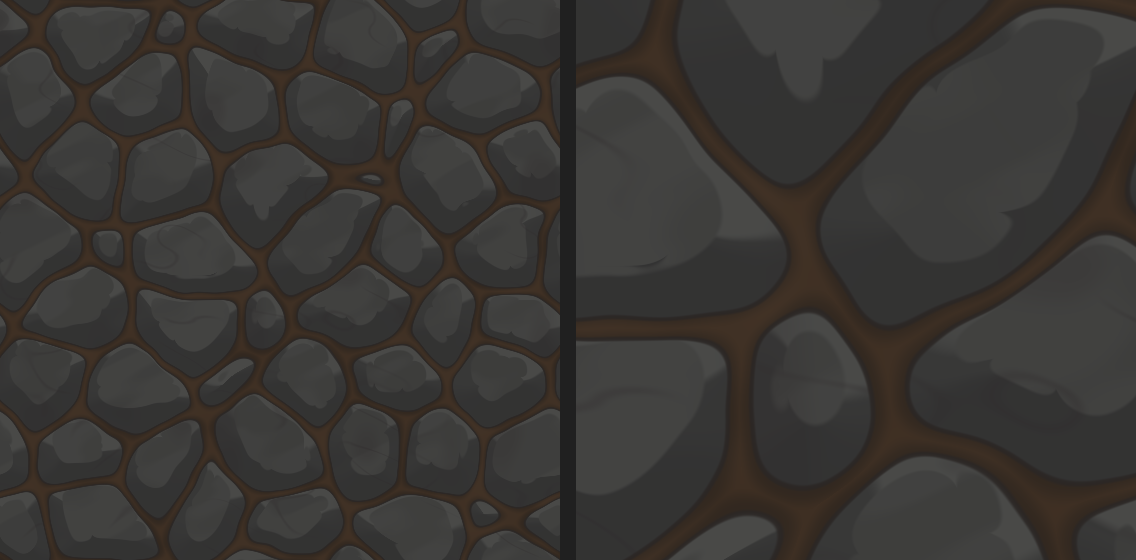
Left, the full canvas; right, a detail of the centre.
Reproduce this texture procedurally as a Shadertoy shader.

```glsl
// Dark cobblestones set in brown earth, tiling in both directions.
// Stones are cells of a wrapped, weighted Voronoi diagram with rounded corners;
// a second, uneven inset of each cell gives its lit top face and shaded flanks.

const vec2 GRID = vec2(6.0, 8.0);   // stones across and up; rows are staggered

float hash(vec2 p) {
    vec3 q = fract(vec3(p.xyx) * vec3(0.1031, 0.1030, 0.0973));
    q += dot(q, q.yzx + 33.33);
    return fract((q.x + q.y) * q.z);
}

// Value noise that wraps after a whole number of lattice cells
float noise(vec2 p, float period) {
    vec2 i = floor(p), f = fract(p);
    f = f * f * (3.0 - 2.0 * f);
    vec2 a = mod(i, period), b = mod(i + 1.0, period);
    return mix(mix(hash(a), hash(vec2(b.x, a.y)), f.x),
               mix(hash(vec2(a.x, b.y)), hash(b), f.x), f.y);
}

// Stone centre in canvas units, and its size weight in z
vec3 site(vec2 cell) {
    vec2 id = mod(cell, GRID);
    vec2 jitter = vec2(hash(id + 11.0), hash(id + 37.0)) - 0.5;
    vec2 centre = cell + 0.5 + 0.56 * jitter;
    centre.x += 0.5 * mod(id.y, 2.0) - 0.25;
    float size = hash(id + 71.0);
    float weight = size < 0.17 ? -0.0085 : 0.004 * size;
    return vec3(centre / GRID, weight);
}

void mainImage(out vec4 fragColor, in vec2 fragCoord) {
    vec2 uv = fragCoord / iResolution.xy;
    float soft = max(0.0013, 0.8 / iResolution.y);

    // Bend the outlines
    vec2 p = uv + 0.016 * (vec2(noise(uv * 12.0, 12.0), noise(uv * 12.0 + 5.0, 12.0)) - 0.5);
    p += 0.005 * (vec2(noise(uv * 31.0, 31.0), noise(uv * 31.0 + 9.0, 31.0)) - 0.5);

    // Find the stone that owns this point
    vec2 base = floor(p * GRID), own = base;
    vec3 a = vec3(0.0);
    float nearest = 1e5;
    for (int j = -2; j <= 2; j++)
    for (int i = -2; i <= 2; i++) {
        vec2 cell = base + vec2(i, j);
        vec3 s = site(cell);
        float power = dot(p - s.xy, p - s.xy) - s.z;
        if (power < nearest) { nearest = power; own = cell; a = s; }
    }
    vec2 id = mod(own, GRID);
    float tone = hash(id + 53.0);
    vec2 shift = 40.0 * vec2(tone, hash(id + 91.0));

    // Rounded distances to the stone border and to the rim of its top face
    float k = 0.0085, border = 0.0, rim = 0.0;
    vec2 facing = vec2(0.0);
    for (int j = -2; j <= 2; j++)
    for (int i = -2; i <= 2; i++) {
        if (i == 0 && j == 0) continue;
        vec2 cell = own + vec2(i, j);
        vec3 b = site(cell);
        vec2 across = b.xy - a.xy;
        float len = length(across);
        vec2 n = across / len;
        float reach = (len * len + a.z - b.z) / (2.0 * len);
        float d = reach - dot(p - a.xy, n);
        float slope = mix(0.39, 0.03, smoothstep(-0.8, 0.9, n.y));
        slope += 0.22 * (hash(id + 7.3 * mod(cell, GRID)) - 0.4) * (1.0 - abs(n.y));
        float inset = clamp(reach, 0.018, 0.1) * max(slope, 0.03);
        float w = exp(-d / k);
        border += w;
        facing += n * w;
        rim += exp(-(d - inset) / k);
    }
    border = -k * log(border) - 0.0068;
    rim = -k * log(rim) - 0.0085;
    facing = normalize(facing + 1e-6);

    // Chipped, wavering rim
    float wave = noise(uv * 16.0 + shift, 16.0);
    float chip = pow(1.0 - abs(2.0 * noise(uv * 20.0 + shift.yx, 20.0) - 1.0), 6.0);
    rim += 0.014 * (wave - 0.5) - 0.008 * chip;

    // Slanted brush strokes and faint cracks, different on each stone
    float stroke = noise(8.0 * vec2(uv.x + uv.y, 4.0 * uv.y - 2.0 * uv.x) + shift, 8.0);
    float fold = noise(10.0 * vec2(uv.x - uv.y, uv.x + 2.0 * uv.y) + shift.yx, 10.0);
    float crack = 1.0 - smoothstep(0.0, 0.05, abs(fold - 0.5));
    crack *= smoothstep(0.5, 0.75, noise(uv * 9.0 + shift, 9.0));
    float stain = smoothstep(0.66, 0.9, noise(uv * 11.0 + shift.yx, 11.0));

    // Flanks, bright upper edge, top face
    vec3 flank = mix(vec3(0.200, 0.199, 0.198), vec3(0.219, 0.219, 0.216),
                     smoothstep(-0.7, 0.5, facing.y + 0.5 * (stroke - 0.5)));
    float lit = smoothstep(0.5, 0.68, facing.y + 0.25 * facing.x + 0.2 * (tone - 0.5));
    flank = mix(flank, vec3(0.285, 0.286, 0.279), lit);
    vec3 top = vec3(0.249, 0.249, 0.243) + 0.010 * (tone - 0.5);
    top += 0.014 * (smoothstep(0.35, 0.6, stroke) - 0.5);
    vec3 stone = mix(flank, top, smoothstep(-soft, soft, rim));
    stone = mix(stone, vec3(0.18, 0.16, 0.165), 0.24 * crack + 0.22 * stain);

    // Earth, darker beside the stones
    float grit = noise(uv * 14.0, 14.0) * 0.6 + noise(uv * 38.0, 38.0) * 0.4;
    float open = smoothstep(0.0, 0.010, -border + 0.007 * (grit - 0.5));
    vec3 earth = mix(vec3(0.203, 0.163, 0.130), vec3(0.250, 0.190, 0.142), open);
    earth += 0.016 * (grit - 0.5);

    vec3 color = mix(earth, stone, smoothstep(-soft, soft, border));
    float outline = 1.0 - smoothstep(0.0004, 0.0021, abs(border + 0.0004));
    color = mix(color, vec3(0.165, 0.150, 0.145), 0.8 * outline);
    fragColor = vec4(color, 1.0);
}
```
